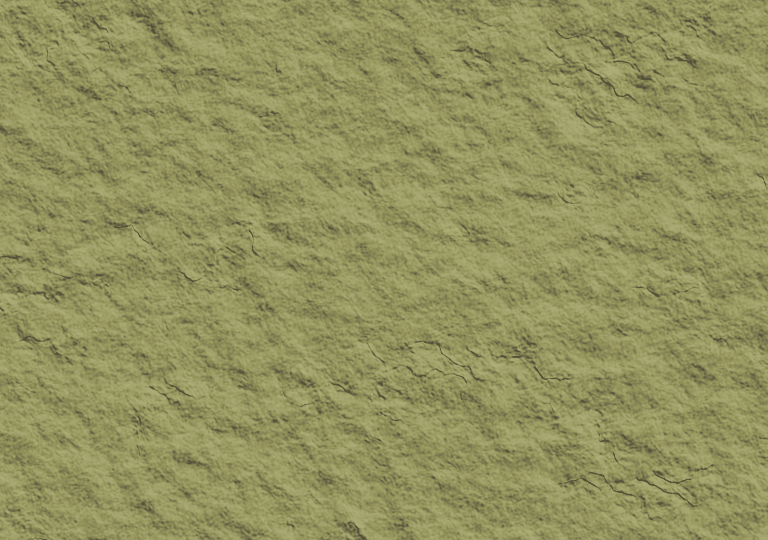
Reproduce this texture procedurally as a WebGL 1 fragment shader.

```glsl
precision highp float;
uniform vec2 u_resolution;

#define LUMP_FREQ 14.0
#define LEDGE_FREQ 7.5
#define LEDGE_COUNT 3.6
#define LEDGE_TILT 14.0
#define LEDGE_HEIGHT 0.1
#define LIGHT_STEP 0.0028
#define RELIEF_GAIN 0.125
#define GRAIN_FREQ 175.0
#define GRAIN_GAIN 1.7

const vec3 SHADOW = vec3(0.37, 0.36, 0.25);
const vec3 STONE = vec3(0.586, 0.584, 0.362);
const vec3 HIGHLIGHT = vec3(0.66, 0.66, 0.45);
const vec2 STRIKE = vec2(0.87, -0.49);
const vec2 LIGHT_DIR = vec2(0.42, 0.91);
const mat2 OCTAVE_TURN = mat2(0.8, 0.6, -0.6, 0.8);

vec2 hash2(vec2 cell) {
  vec3 k = fract(cell.xyx * vec3(0.1031, 0.1030, 0.0973));
  k += dot(k, k.yzx + 33.33);
  return fract((k.xx + k.yz) * k.zy) * 2.0 - 1.0;
}

// Gradient noise, roughly -0.6 to 0.6
float noise(vec2 p) {
  vec2 i = floor(p);
  vec2 f = p - i;
  vec2 w = f * f * f * (f * (f * 6.0 - 15.0) + 10.0);
  vec2 e = vec2(1.0, 0.0);
  float bottom = mix(dot(hash2(i), f), dot(hash2(i + e.xy), f - e.xy), w.x);
  float top = mix(dot(hash2(i + e.yx), f - e.yx), dot(hash2(i + e.xx), f - e.xx), w.x);
  return mix(bottom, top, w.y);
}

float fbm(vec2 p) {
  float sum = 0.0;
  float amplitude = 0.5;
  for (int octave = 0; octave < 5; octave++) {
    sum += amplitude * noise(p);
    p = OCTAVE_TURN * p * 1.9 + vec2(17.3, 41.7);
    amplitude *= 0.56;
  }
  return sum;
}

// Patches where the rock is broken
float brokenness(vec2 p) {
  return smoothstep(0.06, 0.42, noise(p * 5.0 + 61.0) + 0.8 * noise(p * 13.0 + 23.0));
}

float rockHeight(vec2 p) {
  // Stretch the relief a little along the strike of the rock
  vec2 across = vec2(-STRIKE.y, STRIKE.x);
  vec2 q = vec2(dot(p, STRIKE) * 0.85, dot(p, across));
  q += 0.008 * vec2(noise(p * 23.0 + 5.0), noise(p * 23.0 + 37.0));

  float broken = brokenness(p);
  float lumps = fbm(q * LUMP_FREQ + 80.0) * mix(0.8, 1.05, broken);

  // Ragged steep risers between flat treads, mostly facing away from the light
  float level = fbm(q * LEDGE_FREQ + 140.0) * LEDGE_COUNT + q.y * LEDGE_TILT;
  float tread = floor(level) + smoothstep(0.87, 1.0, fract(level));
  return lumps + LEDGE_HEIGHT * broken * (tread - level);
}

// Sandy speckle of two sizes
float sandGrain(vec2 p) {
  return noise(p * GRAIN_FREQ + 9.0) + 0.45 * noise(p.yx * GRAIN_FREQ * 0.53 + 31.0);
}

vec3 stoneColor(float tone) {
  float dark = max(-tone, 0.0);
  float shade = min(0.22 * dark + 0.05 * dark * dark, 1.15);
  float shine = 1.5 * (1.0 - exp(-0.48 * max(tone, 0.0)));
  return mix(mix(STONE, HIGHLIGHT, shine), SHADOW, shade);
}

void main() {
  vec2 p = gl_FragCoord.xy / u_resolution.y;

  // Slope toward the light
  float drop = rockHeight(p) - rockHeight(p + LIGHT_DIR * LIGHT_STEP);
  float tone = RELIEF_GAIN * drop / LIGHT_STEP;

  // Grain and faint weathering
  tone += GRAIN_GAIN * sandGrain(p);
  tone += 0.5 * noise(p * 2.6 + 3.0);

  gl_FragColor = vec4(stoneColor(tone), 1.0);
}
```
